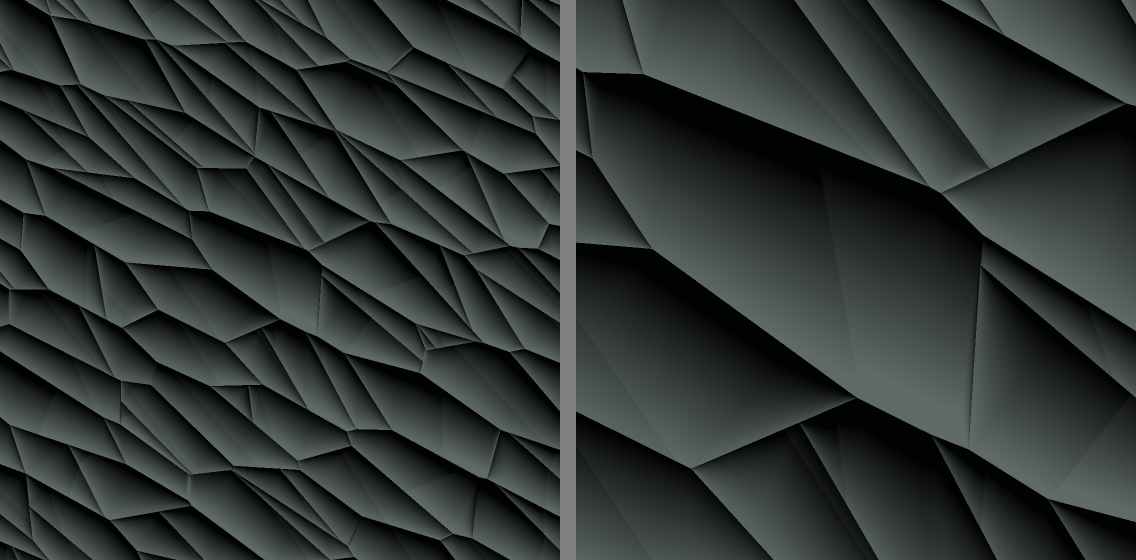
Left: the whole. Right: its middle third, enlarged.
Write a Shadertoy shader that draws this background.

```glsl
vec3 hash3(vec2 p) {
    vec3 k = vec3(dot(p, vec2(127.1, 311.7)), dot(p, vec2(269.5, 183.3)), dot(p, vec2(419.2, 371.9)));
    return fract(sin(k) * 43758.5);
}

// Sheared cell space: x runs along the falling grain, y across it
vec2 toGrain(vec2 p) {
    return vec2(4.3 * dot(p, vec2(0.857, -0.515)), 12.5 * dot(p, vec2(0.515, 0.857)));
}

// Cell seed in xy, cell weight in z
vec3 site(vec2 cell) {
    vec3 h = hash3(cell);
    return vec3(cell + 0.05 + 0.9 * h.xy, 0.4 * h.z);
}

float power(vec2 q, vec3 s) {
    vec2 d = q - s.xy;
    return dot(d, d) - s.z;
}

// Shortens the upward (x) and downward (y) reach at a straight border
void clipRay(inout vec2 reach, float gap, float rate) {
    if (rate > 1e-4) reach.y = min(reach.y, gap / rate);
    if (rate < -1e-4) reach.x = min(reach.x, -gap / rate);
}

float facetShade(vec2 p) {
    vec2 q = toGrain(p), base = floor(q);

    // Weighted cellular noise keeps borders straight and sizes uneven
    vec3 own = vec3(0.0);
    float best = 1e5;
    for (int j = -2; j <= 2; j++)
    for (int i = -2; i <= 2; i++) {
        vec3 s = site(base + vec2(i, j));
        float f = power(q, s);
        if (f < best) { best = f; own = s; }
    }

    // Diagonal fold splits most cells into two facets
    vec3 cellRnd = hash3(own.xy * 7.0);
    float foldAngle = mix(0.3, 1.35, cellRnd.x);
    vec2 foldNormal = vec2(sin(foldAngle), cos(foldAngle));
    float fold = dot(q - own.xy, foldNormal) + 0.4 * (cellRnd.y - 0.5);
    bool isSplit = cellRnd.z < 0.6;
    float side = fold < 0.0 ? -1.0 : 1.0;
    vec3 rnd = hash3(own.xy * 5.0 + (isSplit ? side : 0.0));

    // Cast the light direction both ways to the facet borders
    vec2 fall = toGrain(vec2(mix(-0.8, 0.2, rnd.x), -0.9));
    vec2 reach = vec2(10.0);
    for (int j = -2; j <= 2; j++)
    for (int i = -2; i <= 2; i++) {
        vec3 s = site(base + vec2(i, j));
        clipRay(reach, power(q, s) - best, 2.0 * dot(s.xy - own.xy, fall));
    }
    if (isSplit) clipRay(reach, abs(fold), -side * dot(foldNormal, fall));
    float ramp = reach.x / max(reach.x + reach.y, 1e-5);

    // Blend with a flat slope and add a faint crease
    vec2 d = q - own.xy;
    float slope = 0.5 - 0.9 * d.y + (rnd.y - 0.5) * d.x;
    float crease = step(0.0, dot(d, vec2(1.0, 1.6 * rnd.z - 0.3))) - 0.5;
    return clamp(mix(ramp, slope, 0.3) + 0.07 * crease, 0.0, 1.0);
}

void mainImage(out vec4 fragColor, in vec2 fragCoord) {
    vec3 color = vec3(0.0);
    // 2x2 supersampling smooths the borders
    for (int k = 0; k < 4; k++) {
        vec2 offset = vec2(k & 1, k >> 1) * 0.5 - 0.25;
        float shade = facetShade((fragCoord + offset) / iResolution.y);
        float light = pow(max(shade - 0.1, 0.0) / 0.9, 0.85);
        color += mix(vec3(0.005, 0.007, 0.008), vec3(0.375, 0.42, 0.405), light);
    }
    fragColor = vec4(color / 4.0, 1.0);
}
```
